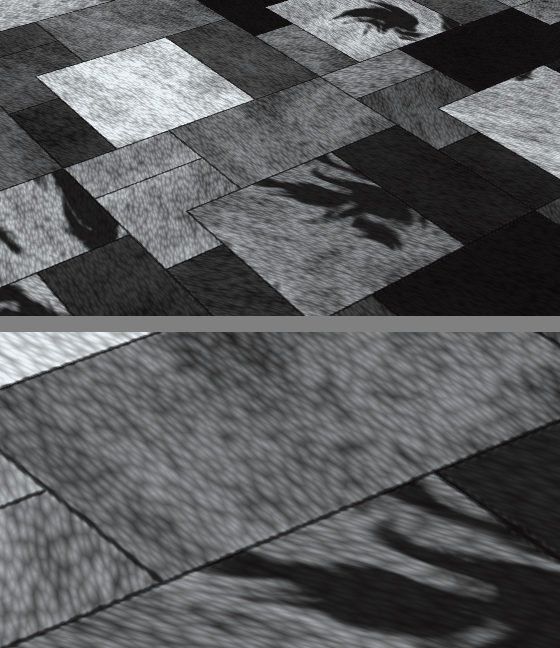
Top, the full canvas; bottom, a detail of the centre.
A WebGL 1 fragment shader for this texture:

```glsl
precision highp float;
// Patchwork hide rug in grey, black and silver, seen at a slant.

uniform vec2 u_resolution;

#define DARK vec3(0.045, 0.037, 0.036)
#define LIGHT vec3(0.88, 0.905, 0.92)
#define HAIR_FREQ vec2(125.0, 34.0)
#define HAIR_AMOUNT 0.42
#define CLUMP_AMOUNT 0.30
#define MOTTLE_AMOUNT 0.50
#define SEAM_WIDTH 0.0042
#define STITCH_FREQ 420.0

struct Hide {
  float edge;   // distance to the nearest seam
  float tone;   // mean brightness
  float mark;   // strength of the black markings
  float seed;
  vec2 local;   // position inside the piece, 0 to 1
};

float hash(vec2 p) {
  return fract(sin(dot(p, vec2(127.1, 311.7))) * 43758.55);
}

vec2 hash2(vec2 p) {
  return vec2(hash(p), hash(p + 57.3));
}

mat2 turn(float a) {
  return mat2(cos(a), -sin(a), sin(a), cos(a));
}

// Layered, warped sines: soft cloudy blotches around zero.
float mottle(vec2 p) {
  float sum = 0.0, amp = 0.55;
  for (int i = 0; i < 5; i++) {
    p = mat2(0.8, -0.6, 0.6, 0.8) * p * 1.7 + 1.3;
    p += 0.7 * sin(p.yx);
    sum += amp * sin(p.x) * cos(p.y);
    amp *= 0.68;
  }
  return sum;
}

// Cellular noise: bright at the strand cores, dark between them.
float strands(vec2 p) {
  vec2 cell = floor(p), f = fract(p);
  float nearest = 2.0;
  for (int y = -1; y <= 1; y++)
    for (int x = -1; x <= 1; x++) {
      vec2 o = vec2(float(x), float(y));
      nearest = min(nearest, length(o + hash2(cell + o) - f));
    }
  return 1.0 - 2.1 * nearest;
}

// Lays one rectangle (min, max) over the pieces below it.
void lay(inout Hide h, vec2 p, vec4 r, float tone, float mark, float seed) {
  vec2 d = abs(p - 0.5 * (r.xy + r.zw)) - 0.5 * (r.zw - r.xy);
  float s = length(max(d, 0.0)) + min(max(d.x, d.y), 0.0);
  if (s < 0.0)
    h = Hide(-s, tone, mark, seed, (p - r.xy) / (r.zw - r.xy));
  else
    h.edge = min(h.edge, s);
}

// Six pieces fill each square of the repeating layout.
Hide layout(vec2 uv) {
  vec2 c = floor(uv), p = uv - c;
  float left = step(c.x, -0.5), right = step(0.5, c.x);
  float back = step(c.y, -0.5);
  float centre = step(dot(c, c), 0.5);
  float silver = step(dot(c + vec2(0, 1), c + vec2(0, 1)), 0.5);
  float s = hash(c + 3.7);
  Hide h = Hide(1.0, 0.3, 0.0, s, p);
  lay(h, p, vec4(0.0, 0.2, 0.375, 0.6), 0.56 - 0.30 * (abs(c.x) + abs(c.y)), 0.0, s);
  lay(h, p, vec4(0.0, 0.0, 0.375, 0.2), 0.50 - 0.32 * abs(c.y), 0.4 * right, s + 1.0);
  lay(h, p, vec4(0.375, 0.0, 1.0, 0.41), 0.39 - 0.36 * max(c.x, c.y) + 0.25 * left, left, s + 2.0);
  lay(h, p, vec4(0.185, 0.41, 0.72, 1.0), 0.70 - 0.24 * centre + 0.14 * silver, 1.0 - silver, s + 3.0);
  lay(h, p, vec4(0.72, 0.41, 1.0, 1.0), 0.07 + 0.15 * back + 0.07 * left, 0.0, s + 4.0);
  lay(h, p, vec4(0.0, 0.6, 0.185, 1.0), 0.15 + 0.30 * right * back - 0.07 * right, 0.0, s + 5.0);
  h.tone = max(h.tone, 0.03);
  return h;
}

void main() {
  // Perspective from the canvas to the plane of the rug.
  vec2 p = vec2(gl_FragCoord.x, u_resolution.y - gl_FragCoord.y) / u_resolution.x;
  vec3 q = mat3(1.834, 1.337, -0.016, -1.854, 3.734, 1.117, 0.35, -1.274, 1.0) * vec3(p, 1.0);
  vec2 uv = q.xy / q.z;
  Hide h = layout(uv);

  // Fur: each piece has its own lie of the hair.
  vec2 fur = turn((hash(vec2(h.seed, 2.0)) - 0.5) * 1.3) * uv;
  float hair = strands(fur * HAIR_FREQ + h.seed * 19.0);
  float clump = mottle(fur * vec2(36.0, 13.0) + h.seed * 7.0);
  float cloud = mottle(fur * vec2(5.0, 3.0) + h.seed * 11.0);

  // Black markings gather towards one side of a piece.
  float spread = cloud + 0.14 * clump + 0.9 * (h.local.x - 0.65);
  float tone = mix(h.tone, 0.06, h.mark * smoothstep(0.12, 0.5, spread));
  float calm = 1.0 - 0.55 * h.tone;
  tone *= 1.0 + calm * (MOTTLE_AMOUNT * cloud + CLUMP_AMOUNT * clump + HAIR_AMOUNT * hair);
  tone += 0.012 * hair;

  // Seams: a ragged groove with a stitched lip.
  float edge = h.edge + 0.0012 * hair;
  float stitch = 0.5 + 0.5 * sin((uv.x + uv.y) * STITCH_FREQ);
  float lip = smoothstep(0.003, 0.006, edge) * (1.0 - smoothstep(0.006, 0.011, edge));
  tone += lip * (0.07 * stitch - 0.02);
  tone *= mix(0.3, 1.0, smoothstep(0.2 * SEAM_WIDTH, 1.4 * SEAM_WIDTH, edge));

  vec3 color = mix(DARK, LIGHT, clamp(tone, 0.0, 1.05));
  gl_FragColor = vec4(color, 1.0);
}
```
